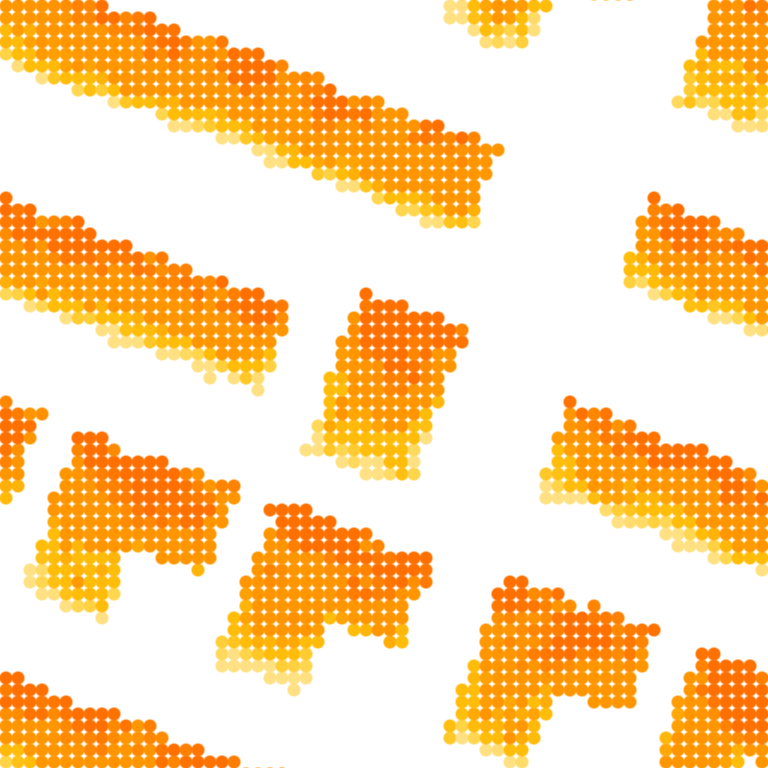
Give the GLSL for this pattern, as a WebGL 2 fragment shader.

```glsl
#version 300 es
precision highp float;
// Halftone heat map: tilted rows of ragged blocks made of touching orange dots on white.

#define DOTS 64.0          // dots per canvas side
#define DOT_RADIUS 0.54    // in dot pitches
#define SOFTNESS 0.10      // dot edge, in dot pitches
#define TILT 0.35          // downward slope of the rows, radians
#define ROW_PITCH 0.295
#define GROUP_PITCH 0.87   // blocks between two cross streets
#define GRID_SHIFT vec2(0.34, 0.1025)
#define BAR_HALF 0.062     // half thickness of the long bars
#define TALL_HALF 0.113    // half height of upright and notched blocks
#define RAGGED 0.009       // roughness of block outlines
#define MOTTLE 0.34        // unevenness of the heat

uniform vec2 u_resolution;
out vec4 outColor;

const vec3 PAPER  = vec3(1.0);
const vec3 PALE   = vec3(1.0, 0.88, 0.51);
const vec3 STRAW  = vec3(1.0, 0.84, 0.31);
const vec3 AMBER  = vec3(1.0, 0.74, 0.04);
const vec3 ORANGE = vec3(1.0, 0.59, 0.0);
const vec3 EMBER  = vec3(1.0, 0.44, 0.0);

vec2 hash2(vec2 p) {
  vec3 q = fract(p.xyx * vec3(0.1031, 0.1030, 0.0973));
  q += dot(q, q.yzx + 33.33);
  return fract((q.xx + q.yz) * q.zy);
}

float cornerSlope(vec2 cell, vec2 corner, vec2 f) {
  return dot(hash2(cell + corner) * 2.0 - 1.0, f - corner);
}

float gradientNoise(vec2 p) {
  vec2 i = floor(p), f = p - i;
  vec2 w = f * f * f * (f * (f * 6.0 - 15.0) + 10.0);
  vec2 e = vec2(1.0, 0.0);
  return mix(mix(cornerSlope(i, e.yy, f), cornerSlope(i, e.xy, f), w.x),
             mix(cornerSlope(i, e.yx, f), cornerSlope(i, e.xx, f), w.x), w.y);
}

float boxDistance(vec2 p, vec2 halfSize) {
  vec2 q = abs(p) - halfSize;
  return length(max(q, 0.0)) + min(max(q.x, q.y), 0.0);
}

// Box spanning x from left to right, centred on y = 0
float spanBox(vec2 p, float left, float right, float halfHeight) {
  return boxDistance(p - vec2(0.5 * (left + right), 0.0),
                     vec2(0.5 * (right - left), halfHeight));
}

// x: signed distance to the block, y: height within it from 0 to 1
vec2 blockField(vec2 p) {
  float c = cos(TILT), s = sin(TILT);
  vec2 q = vec2(c * p.x - s * p.y, s * p.x + c * p.y) + GRID_SHIFT;
  vec2 id = floor(q / vec2(GROUP_PITCH, ROW_PITCH));
  vec2 local = q - id * vec2(GROUP_PITCH, ROW_PITCH);
  vec2 jitter = hash2(id + 17.0) - 0.5;
  local -= vec2(0.03 * jitter.x, 0.5 * ROW_PITCH + 0.02 * jitter.y);

  float kind = mod(id.y, 3.0);
  float halfHeight = BAR_HALF;
  float d;
  if (kind < 0.5) {             // one long bar
    d = spanBox(local, 0.0, 0.69, BAR_HALF);
  } else if (kind < 1.5) {      // three blocks, each with a notched lower right corner
    float slot = clamp(floor(local.x / 0.27), 0.0, 2.0);
    vec2 b = local - vec2(0.27 * slot + 0.115, 0.0);
    vec2 size = vec2(0.108, TALL_HALF);
    float notch = boxDistance(b - size * vec2(1.0, -1.0), size * vec2(0.95, 0.9));
    d = max(boxDistance(b, size), -notch);
    halfHeight = TALL_HALF;
  } else {                      // a bar followed by an upright block
    float bar = spanBox(local, 0.0, 0.48, BAR_HALF);
    float upright = spanBox(local, 0.555, 0.70, TALL_HALF);
    d = min(bar, upright);
    if (upright < bar) halfHeight = TALL_HALF;
  }
  return vec2(d, 0.5 + 0.5 * local.y / halfHeight);
}

vec3 heatColor(float t) {
  vec3 col = mix(PALE, STRAW, smoothstep(0.02, 0.08, t));
  col = mix(col, AMBER, smoothstep(0.08, 0.16, t));
  col = mix(col, ORANGE, smoothstep(0.28, 0.42, t));
  return mix(col, EMBER, smoothstep(0.64, 0.82, t));
}

void main() {
  vec2 grid = gl_FragCoord.xy / u_resolution.y * DOTS;
  float soft = max(SOFTNESS, 0.7 * DOTS / u_resolution.y);
  vec2 base = floor(grid - 0.5);
  vec3 col = PAPER;

  // Only the four nearest dots can reach this point
  for (int k = 0; k < 4; k++) {
    vec2 dotId = base + vec2(k & 1, k >> 1);
    vec2 center = dotId + 0.5;
    vec2 p = center / DOTS;
    vec2 grain = hash2(dotId + 5.0) - 0.5;

    vec2 field = blockField(p);
    float d = field.x + RAGGED * (1.5 * gradientNoise(p * 23.0) + 0.9 * grain.x);
    if (d > 0.0) continue;

    // Hot along the top, cooling toward the bottom and the rim
    float rim = 1.0 - smoothstep(0.0, 0.032, -d);
    float heat = 0.16 + 0.82 * field.y - 0.20 * rim
               + MOTTLE * gradientNoise(p * 13.0) + 0.14 * grain.y;
    float cover = 1.0 - smoothstep(DOT_RADIUS - soft, DOT_RADIUS + soft,
                                   distance(grid, center));
    col = mix(col, heatColor(heat), cover);
  }
  outColor = vec4(col, 1.0);
}
```
